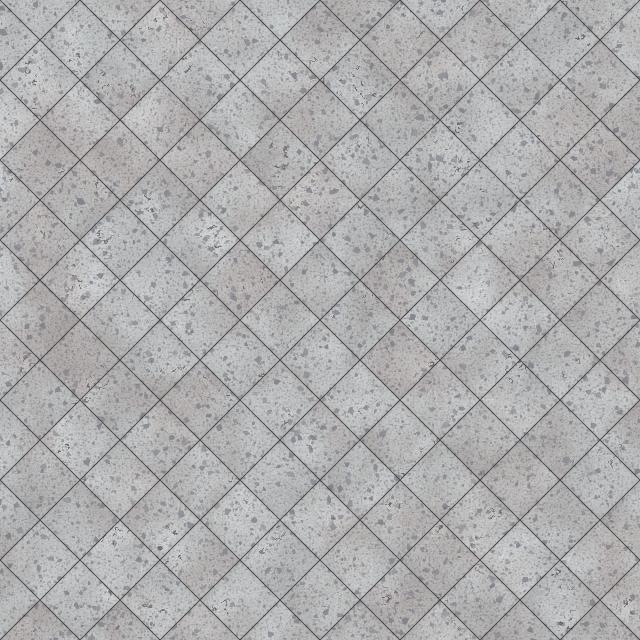
Reproduce this texture procedurally as a WebGL 2 fragment shader.

```glsl
#version 300 es
precision highp float;
precision highp int;
// Diagonal floor of worn grey terrazzo: eight diamonds across and eight down.
// Each diamond shifts the stone pattern and its tint; angular chips, grain,
// pits and scratches are layered on it, then thin dark joints are drawn.
uniform vec2 u_resolution;
out vec4 fragColor;

vec2 hash2(vec2 p) {
  uvec2 v = uvec2(ivec2(floor(p)) + 4096) * 1664525u + 1013904223u;
  for (int i = 0; i < 2; i++) {
    v.x += v.y * 1664525u;
    v.y += v.x * 1664525u;
    v ^= v >> 16u;
  }
  return vec2(v & 0xffffu) / 65536.0;
}

vec2 direction(float turn) {
  return vec2(cos(6.2832 * turn), sin(6.2832 * turn));
}

float corner(vec2 id, vec2 f, vec2 o) {
  return dot(direction(hash2(id + o).x), f - o);
}

float gradientNoise(vec2 p) {
  vec2 id = floor(p), f = fract(p);
  vec2 w = f * f * f * (f * (f * 6.0 - 15.0) + 10.0);
  return mix(mix(corner(id, f, vec2(0, 0)), corner(id, f, vec2(1, 0)), w.x),
             mix(corner(id, f, vec2(0, 1)), corner(id, f, vec2(1, 1)), w.x), w.y);
}

float fbm(vec2 p) {
  float sum = 0.0, gain = 0.5;
  for (int i = 0; i < 4; i++) {
    sum += gain * gradientNoise(p);
    p = mat2(1.6, 1.2, -1.2, 1.6) * p + 17.0;
    gain *= 0.5;
  }
  return sum;
}

// Coverage by irregular five-sided chips, at most one per grid cell.
float chips(vec2 p, float share, float blur) {
  vec2 id = floor(p), f = fract(p);
  float cover = 0.0;
  for (int n = 0; n < 9; n++) {
    vec2 o = vec2(n % 3 - 1, n / 3 - 1);
    vec2 place = hash2(id + o), kind = hash2(id + o + 371.0);
    vec2 d = f - o - 0.1 - 0.8 * place;
    if (kind.y > share || dot(d, d) > 0.6) continue;
    float radius = mix(0.13, 0.31, kind.x), edge = -1.0;
    for (int k = 0; k < 5; k++) {
      vec2 side = hash2((id + o) * 5.0 + float(k) * 97.0);
      float turn = (float(k) + 0.8 * side.x) / 5.0 + place.x;
      edge = max(edge, dot(d, direction(turn)) - radius * mix(0.5, 1.15, side.y));
    }
    cover = max(cover, (1.0 - smoothstep(-blur, blur, edge)) * mix(0.55, 1.0, place.y));
  }
  return cover;
}

// Pale straight scratches inside one diamond; q runs from 0 to 1 on each side.
float scratches(vec2 q, vec2 cell, float blur) {
  float mark = 0.0;
  for (int k = 0; k < 9; k++) {
    vec2 start = hash2(cell * 11.0 + float(k) * 53.0);
    vec2 aim = hash2(cell * 13.0 + float(k) * 59.0 + 200.0);
    vec2 along = direction(aim.x) * mix(0.2, 0.7, aim.y);
    vec2 d = q - start;
    float t = clamp(dot(d, along) / dot(along, along), 0.0, 1.0);
    float line = 1.0 - smoothstep(0.0, 0.004 + blur, length(d - along * t));
    mark = max(mark, line * (1.0 - 0.6 * t));
  }
  return mark;
}

void main() {
  vec2 p = gl_FragCoord.xy / u_resolution;
  float px = 1.0 / u_resolution.y;

  // Diamond lattice and distance to the nearest joint.
  vec2 diagonal = 8.0 * vec2(p.x + p.y, p.x - p.y);
  vec2 cell = floor(diagonal), q = fract(diagonal);
  vec2 seed = hash2(cell);
  vec2 inset = 0.5 - abs(q - 0.5);
  float seam = min(inset.x, inset.y) / 11.314;
  vec2 s = p + 3.0 * seed;

  // Cool to warm stains and uneven brightness.
  float cloud = fbm(s * 11.0);
  float warm = smoothstep(-0.2, 0.35, fbm(p * 6.0) + 0.25 * (seed.x - 0.5) - 0.5 * cloud);
  vec3 color = mix(vec3(0.708, 0.718, 0.722), vec3(0.708, 0.692, 0.688), warm);
  color *= 1.0 + 0.2 * cloud + 0.04 * (seed.y - 0.5) - 0.02 * warm;

  // Fine pale grain with sparse dark specks.
  float grain = gradientNoise(s * 330.0) + 0.5 * gradientNoise(s * 190.0 + 40.0);
  color += 0.045 * smoothstep(-0.15, 0.25, grain) - 0.09 * smoothstep(0.25, 0.55, -grain);

  // Blue-grey chips in three sizes, gathered loosely into clusters.
  float cluster = 0.22 * gradientNoise(s * 18.0 + 5.0);
  float large = chips(s * 56.0, 0.36 + cluster, 56.0 * px * 0.5);
  float small = chips(s * 98.0 + 30.0, 0.32 + cluster, 98.0 * px * 0.5);
  float tiny = chips(s * 170.0 + 60.0, 0.3 + cluster, 170.0 * px * 0.5);
  float chip = max(0.85 * large, max(0.75 * small, 0.6 * tiny));
  color = mix(color, vec3(0.485, 0.485, 0.525), chip);

  // Broken patches: pale worn stone with short brown pits.
  float worn = smoothstep(0.08, 0.28, fbm(s * 13.0 + 30.0));
  float pit = 1.0 - smoothstep(0.02, 0.06, abs(fbm(s * 60.0)));
  pit *= worn * smoothstep(0.08, 0.2, gradientNoise(s * 95.0 + 9.0));
  color += 0.025 * worn;
  color = mix(color, vec3(0.37, 0.34, 0.34), 0.8 * pit);

  // Scratches, on some diamonds only.
  float scuffed = smoothstep(0.35, 0.9, seed.y) * smoothstep(-0.2, 0.2, gradientNoise(s * 40.0));
  color += 0.08 * scuffed * scratches(q, cell, 8.0 * px);

  // Grime beside the joints, then the joints.
  color *= 1.0 - 0.04 * exp(-seam * 220.0);
  float halfWidth = 0.00075 + 0.0003 * gradientNoise(p * 70.0);
  float joint = 1.0 - smoothstep(halfWidth - 0.6 * px, halfWidth + 0.6 * px, seam);
  color = mix(color, vec3(0.25, 0.24, 0.25), 0.9 * joint);
  fragColor = vec4(color, 1.0);
}
```
